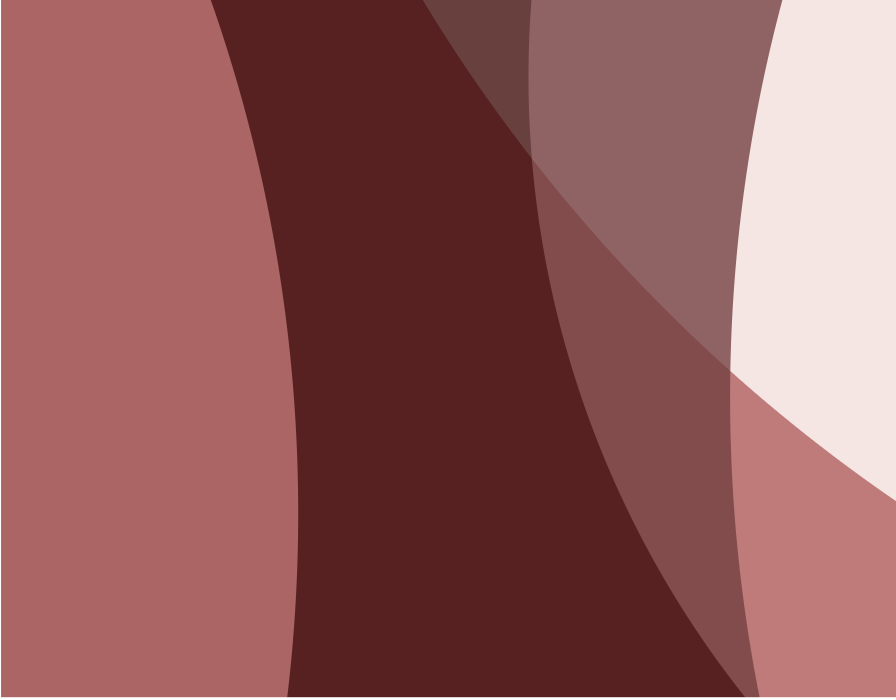
Reproduce this background procedurally as a Shadertoy shader.

```glsl
// Broad overlapping curved panels in maroon, rose and pale pink.

// Coverage of a disc, softened over about one pixel.
float disc(vec2 p, vec2 center, float radius) {
    float pixel = 1.0 / iResolution.y;
    return clamp(0.5 + (radius - length(p - center)) / pixel, 0.0, 1.0);
}

void mainImage(out vec4 fragColor, in vec2 fragCoord) {
    vec2 p = fragCoord / iResolution.y;

    // Large discs whose rims cross the canvas
    float leftPanel = disc(p, vec2(-1.787, 0.267), 2.213);
    float middlePanel = disc(p, vec2(2.178, 0.890), 1.423);
    float rightPanel = disc(p, vec2(3.240, 0.432), 2.197);
    float veil = disc(p, vec2(2.597, 2.205), 2.329);

    // Each panel has a plain tone and a tone under the veil
    vec3 maroon = mix(vec3(0.340, 0.130, 0.130), vec3(0.408, 0.251, 0.245), veil);
    vec3 mauve = mix(vec3(0.514, 0.298, 0.298), vec3(0.561, 0.388, 0.390), veil);
    vec3 pink = mix(vec3(0.745, 0.482, 0.480), vec3(0.960, 0.902, 0.896), veil);
    vec3 rose = vec3(0.669, 0.396, 0.394);

    // Layers from back to front
    vec3 color = mix(maroon, mauve, middlePanel);
    color = mix(color, pink, rightPanel);
    color = mix(color, rose, leftPanel);

    // Thin white margin on the left and bottom
    vec2 inside = clamp((p - vec2(0.0015, 0.004)) * iResolution.y + 0.5, 0.0, 1.0);
    color = mix(vec3(1.0), color, inside.x * inside.y);

    fragColor = vec4(color, 1.0);
}
```
